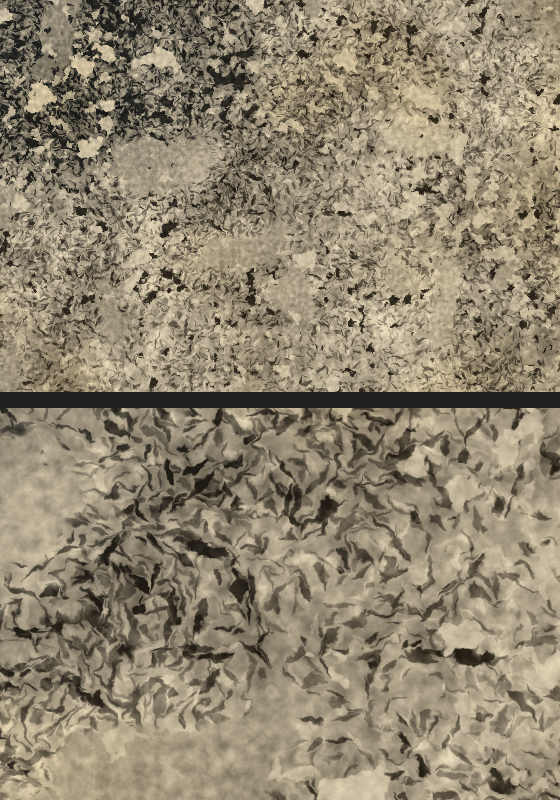
Top: the whole. Bottom: its middle third, enlarged.
This texture is drawn by a Shadertoy shader. Its source:

```glsl
#define NEEDLE_CELLS 52.0
#define NEEDLE_DEPTH 0.40
#define SLAB_CELLS 3.6
#define SLAB_CHANCE 0.62
#define BLOB_SCALE 10.0
#define CHIP_SCALE 27.0
#define SPECK_SCALE 32.0
#define GRAIN 0.19
#define BASE_TONE 0.67
#define DARK_MINERAL vec3(0.13, 0.105, 0.07)
#define LIGHT_MINERAL vec3(0.84, 0.785, 0.67)
#define COOL_DARK vec3(0.10, 0.105, 0.10)

vec2 hash2(vec2 p) {
    vec3 q = fract(p.xyx * vec3(0.1031, 0.1030, 0.0973));
    q += dot(q, q.yzx + 33.33);
    return fract((q.xx + q.yz) * q.zy);
}

float cornerDot(vec2 id, vec2 offset) {
    return dot(hash2(id) * 2.0 - 1.0, offset);
}

float gradientNoise(vec2 p) {
    vec2 i = floor(p), f = p - i;
    vec2 u = f * f * f * (f * (f * 6.0 - 15.0) + 10.0);
    vec2 e = vec2(1.0, 0.0);
    float low = mix(cornerDot(i, f), cornerDot(i + e, f - e), u.x);
    float high = mix(cornerDot(i + e.yx, f - e.yx), cornerDot(i + 1.0, f - 1.0), u.x);
    return mix(low, high, u.y);
}

float fbm(vec2 p) {
    float sum = 0.0, amp = 1.0;
    for (int i = 0; i < 4; i++) {
        sum += amp * gradientNoise(p);
        p = mat2(1.6, 1.2, -1.2, 1.6) * p + 7.3;
        amp *= 0.5;
    }
    return sum;
}

mat2 rotation(float a) {
    float c = cos(a), s = sin(a);
    return mat2(c, -s, s, c);
}

// Strength of the dark, dense area in the upper left
float darkCorner(vec2 p) {
    return smoothstep(0.75, 0.1, length((p - vec2(0.12, 0.86)) * vec2(0.8, 1.0)));
}

// Tapered slivers that follow a swirling direction field
float needles(vec2 p, float cells, float seed, float blur) {
    vec2 q = p * cells, home = floor(q);
    float cover = 0.0;
    for (int y = -1; y <= 1; y++)
    for (int x = -1; x <= 1; x++) {
        vec2 id = home + vec2(x, y);
        vec2 place = hash2(id + seed), kind = hash2(id + seed + 51.7);
        vec2 centre = (id + place) / cells;
        float angle = 8.0 * gradientNoise(centre * 5.0 + 3.1) + 2.2 * (kind.x - 0.5);
        float density = 0.62 + 1.1 * gradientNoise(centre * 4.5 + 19.0) + 0.4 * darkCorner(centre);
        vec2 d = rotation(angle) * (q - id - place);
        float along = abs(d.x) / mix(0.35, 0.95, kind.y);
        float halfWidth = mix(0.07, 0.24, fract(kind.x * 17.0)) * (1.0 - along * along);
        float edge = blur * cells;
        float sliver = smoothstep(edge, -edge, abs(d.y) - halfWidth) * step(along, 1.0);
        float shade = mix(0.4, 1.0, fract(kind.y * 13.0));
        cover = max(cover, sliver * shade * step(fract(kind.x * 29.0 + kind.y), density));
    }
    return cover;
}

// Smooth tabular crystals: x is coverage, y is tone
vec2 slabs(vec2 p) {
    vec2 home = floor(p * SLAB_CELLS), result = vec2(0.0, BASE_TONE);
    float ragged = 0.02 * fbm(p * 30.0) + 0.055 * gradientNoise(p * 9.0);
    for (int y = -1; y <= 1; y++)
    for (int x = -1; x <= 1; x++) {
        vec2 id = home + vec2(x, y);
        vec2 place = hash2(id + 83.0), kind = hash2(id + 127.0), size = hash2(id + 211.0);
        vec2 d = rotation(6.283 * kind.x) * (p - (id + place) / SLAB_CELLS);
        vec2 halfSize = vec2(mix(0.06, 0.13, size.x), mix(0.012, 0.07, size.y * size.y));
        vec2 box = abs(d) - halfSize + 0.01;
        float dist = length(max(box, 0.0)) + min(max(box.x, box.y), 0.0) - 0.01 + ragged;
        float cover = smoothstep(0.005, -0.005, dist) * step(kind.y, SLAB_CHANCE);
        float tone = mix(0.61, 0.74, fract(kind.x * 11.0));
        result = mix(result, vec2(1.0, tone), cover);
    }
    return result;
}

void mainImage(out vec4 fragColor, in vec2 fragCoord) {
    vec2 p = fragCoord / iResolution.y;
    float blur = max(0.7 / iResolution.y, 0.0012);
    float corner = darkCorner(p);
    float lowerRight = smoothstep(0.5, 1.5, p.x + 0.5 * (1.0 - p.y));
    vec2 warped = p + 0.009 * vec2(fbm(p * 55.0), fbm(p * 55.0 + 31.0));

    // Mottled ground mass
    float grain = fbm(p * 75.0);
    float broad = 0.25 * gradientNoise(p * 3.5) + 0.22 * gradientNoise(p * 9.0 + 11.0) - 0.13 * corner;
    float tone = BASE_TONE + broad + GRAIN * fbm(p * 24.0 + 5.0) + GRAIN * grain;

    // Dark needles at two sizes between pale slivers, mostly hidden by the slabs
    float dark = max(needles(warped, NEEDLE_CELLS, 0.0, blur),
                     0.85 * needles(warped, NEEDLE_CELLS * 1.5, 300.0, blur));
    tone += 0.13 * needles(warped, NEEDLE_CELLS * 1.2, 600.0, blur);
    tone -= dark * (NEEDLE_DEPTH + 0.15 * corner);
    vec2 slab = slabs(p);
    tone = mix(tone, slab.y + 0.2 * grain + 0.5 * broad, slab.x * 0.85);

    // Dark specks gather in pools
    float pool = 0.5 * gradientNoise(p * 6.0 + 41.0) + 0.2 * corner - 0.15 * slab.x;
    float speck = smoothstep(0.32, 0.47, fbm(warped * SPECK_SCALE + 13.0) + pool);
    tone = mix(tone, 0.14 + 0.1 * grain, speck * 0.92);

    // Pale blobs and smaller angular chips
    float region = 0.35 * gradientNoise(p * 2.7 + 67.0);
    float blob = smoothstep(0.38, 0.43, fbm(warped * BLOB_SCALE + 23.0) + region + 0.08 * corner);
    float chip = smoothstep(0.31, 0.42, fbm(warped * CHIP_SCALE + 47.0) + region + 0.1 * lowerRight);
    tone = mix(tone, 0.80 + 0.16 * grain, max(blob, chip * 0.85));

    // Tone to mineral colour, cool in the dark corner, warm in stained patches
    vec3 shadow = mix(DARK_MINERAL, COOL_DARK, corner);
    vec3 color = mix(shadow, LIGHT_MINERAL, clamp((tone - 0.13) / 0.71, 0.0, 1.1));
    float stain = smoothstep(0.0, 0.4, gradientNoise(p * 3.0 + 91.0) + 0.2 * lowerRight);
    color *= mix(vec3(1.0), vec3(1.01, 0.99, 0.94), stain);
    fragColor = vec4(color, 1.0);
}
```
